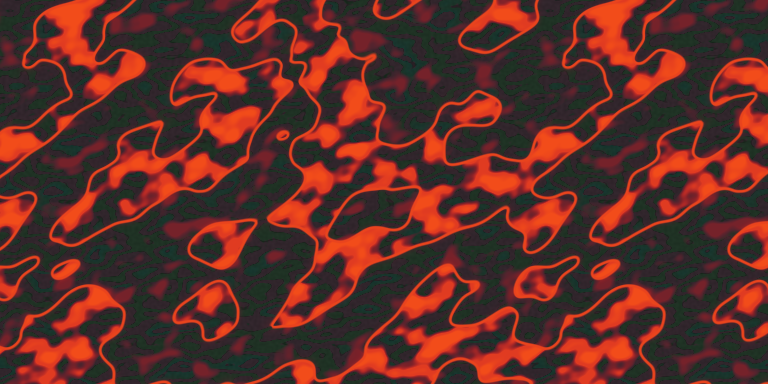
Write a Shadertoy shader that draws this texture.

```glsl
// Glowing, outlined islands of molten red over a dark green and plum ground.
// A coarse tiling noise cuts the islands; a finer one heats their insides and
// leaves dim streaks outside. Sheared lattices make everything lean up-right.

const float TILE = 1.406;              // side of one repeat, in canvas heights
const vec2  TILE_SHIFT = vec2(0.13, 0.21);
const vec2  ISLAND_CELLS = vec2(6.0, 8.0);
const float ISLAND_SHEAR = 3.0;
const float ISLAND_LEVEL = 0.02;       // higher means smaller islands
const vec2  EMBER_CELLS = vec2(17.0, 22.0);
const float EMBER_SHEAR = 5.0;
const vec2  SHADE_CELLS = vec2(12.0, 25.0);
const float SHADE_SHEAR = 3.0;
const vec2  GRAIN_CELLS = vec2(150.0);
const float LINE_HALF_WIDTH = 0.0036;  // in canvas heights
const float GLOW_WIDTH = 0.006;

const vec3 GREEN   = vec3(0.12, 0.195, 0.14);
const vec3 TEAL    = vec3(0.09, 0.21, 0.18);
const vec3 PLUM    = vec3(0.19, 0.145, 0.17);
const vec3 WINE    = vec3(0.33, 0.14, 0.18);
const vec3 MAROON  = vec3(0.49, 0.13, 0.16);
const vec3 CRIMSON = vec3(0.70, 0.16, 0.15);
const vec3 SCARLET = vec3(0.88, 0.23, 0.13);
const vec3 ORANGE  = vec3(0.95, 0.30, 0.10);

float hash(vec2 p, float seed) {
    vec3 v = fract(vec3(p.xyx + seed) * vec3(0.1031, 0.1030, 0.0973));
    v += dot(v, v.yzx + 33.33);
    return fract((v.x + v.y) * v.z);
}

// Slope term of one lattice corner; corners wrap along the sheared tile.
float corner(vec2 cell, vec2 offset, vec2 cells, float shear, float seed) {
    cell.y += shear * floor(cell.x / cells.x);
    float angle = 6.28318 * hash(mod(cell, cells), seed);
    return dot(vec2(cos(angle), sin(angle)), offset);
}

// Gradient noise with period 1 in x and y, about -0.7 to 0.7.
float noise(vec2 uv, vec2 cells, float shear, float seed) {
    vec2 p = uv * cells - vec2(0.0, shear * uv.x);
    vec2 i = floor(p), f = p - i;
    vec2 w = f * f * f * (f * (f * 6.0 - 15.0) + 10.0);
    vec2 e = vec2(1.0, 0.0);
    float low  = mix(corner(i, f, cells, shear, seed),
                     corner(i + e.xy, f - e.xy, cells, shear, seed), w.x);
    float high = mix(corner(i + e.yx, f - e.yx, cells, shear, seed),
                     corner(i + e.xx, f - e.xx, cells, shear, seed), w.x);
    return mix(low, high, w.y);
}

float twoOctaves(vec2 uv, vec2 cells, float shear, float gain, float seed) {
    return noise(uv, cells, shear, seed)
         + gain * noise(uv, 2.0 * cells, 2.0 * shear, seed + 17.0);
}

// Positive inside the islands; p is in canvas heights.
float island(vec2 p) {
    return twoOctaves(p / TILE + TILE_SHIFT, ISLAND_CELLS, ISLAND_SHEAR, 0.4, 3.0)
         - ISLAND_LEVEL;
}

// Heat 0 to 1 runs from the ground colour up to scarlet.
vec3 heatColor(vec3 ground, float heat) {
    float t = 4.0 * heat;
    vec3 c = mix(ground, WINE, clamp(t, 0.0, 1.0));
    c = mix(c, MAROON, clamp(t - 1.0, 0.0, 1.0));
    c = mix(c, CRIMSON, clamp(t - 2.0, 0.0, 1.0));
    return mix(c, SCARLET, clamp(t - 3.0, 0.0, 1.0));
}

void mainImage(out vec4 fragColor, in vec2 fragCoord) {
    float px = 1.0 / iResolution.y;
    vec2 p = fragCoord * px;
    vec2 uv = p / TILE + TILE_SHIFT;

    // Approximate signed distance to the island edge
    vec2 step1 = vec2(0.002, 0.0);
    float field = island(p);
    vec2 slope = vec2(island(p + step1.xy), island(p + step1.yx)) - field;
    float dist = field / max(length(slope) / step1.x, 0.8);
    float inside = smoothstep(-px, px, dist);

    // Mottled ground with thin dark contours
    float shade = twoOctaves(uv, SHADE_CELLS, SHADE_SHEAR, 0.5, 41.0);
    float grain = noise(uv, GRAIN_CELLS, 0.0, 71.0);
    float band = sin(14.0 * shade);
    vec3 green = mix(GREEN, TEAL, smoothstep(0.1, 0.45, shade));
    vec3 ground = mix(green, PLUM, smoothstep(-0.35, 0.35, band + 0.9 * grain));
    ground *= 1.0 - 0.22 * (1.0 - smoothstep(0.0, 0.25, abs(band)));
    ground *= 1.0 + 0.12 * grain;

    // Hot blobs inside, faint streaks outside, glow beside the edge
    float ember = twoOctaves(uv, EMBER_CELLS, EMBER_SHEAR, 0.45, 23.0);
    float hot = clamp(0.6 + 4.5 * (ember - 0.03), 0.0, 1.0);
    float dim = clamp(1.6 * (ember - 0.18), 0.0, 0.45);
    float heat = mix(dim, hot, inside) + 0.3 * exp(-abs(dist) / GLOW_WIDTH);
    vec3 color = heatColor(ground, min(heat, 1.0));
    color = mix(color, ORANGE, inside * smoothstep(0.15, 0.4, ember + 0.2 * shade));

    // Bright outline
    float line = 1.0 - smoothstep(-px, px, abs(dist) - LINE_HALF_WIDTH);
    color = mix(color, mix(SCARLET, ORANGE, 0.5), line);
    fragColor = vec4(color, 1.0);
}
```
